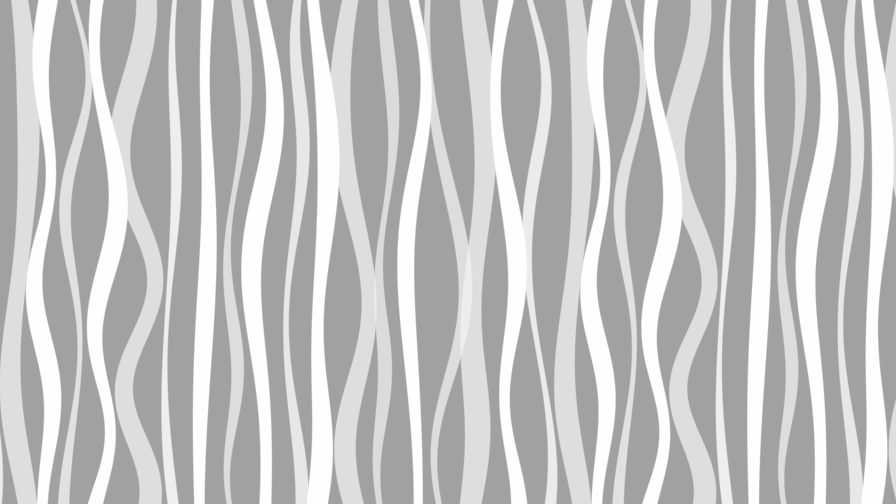
Reproduce this pattern procedurally as a Shadertoy shader.

```glsl
const float TAU = 6.28318;
const int RIBBONS = 18;      // ribbons in one horizontal repeat
const float REPEAT = 1.1;    // repeat width in canvas heights

// Rhythm across one repeat: 0 = broad grey, 1 = thin veil, 2 = white
const int KIND[RIBBONS] = int[RIBBONS](0, 2, 1, 2, 0, 1, 2, 1, 2, 1, 2, 0, 1, 2, 1, 0, 2, 1);

float hash(float id, float channel) {
    vec3 q = fract(vec3(id + 3.7, channel + 1.3, id + 8.1) * vec3(0.1031, 0.1030, 0.0973));
    q += dot(q, q.yzx + 33.33);
    return fract((q.x + q.y) * q.z);
}

// Horizontal position of a ribbon's centre line at height y
float centreLine(float id, float y) {
    float start = (id + 0.5 + 0.3 * (hash(id, 1.0) - 0.5)) * REPEAT / float(RIBBONS);
    float swing = hash(id, 2.0);
    float frequency = mix(2.3, 1.1, hash(id, 3.0));
    float phase = TAU * hash(id, 4.0);
    float bend = sin(TAU * frequency * y + phase + 0.6 * sin(4.0 * y + phase * 3.0));
    float drift = sin(TAU * 0.8 * y + TAU * hash(id, 5.0));
    return start + mix(0.009, 0.036, swing * swing) * bend + 0.009 * drift;
}

// Signed distance to the ribbon edge, negative inside
float ribbon(float id, vec2 p, float halfWidth, float swell) {
    float centre = centreLine(id, p.y);
    float slope = (centreLine(id, p.y + 0.002) - centre) / 0.002;
    float across = mod(p.x - centre + 0.5 * REPEAT, REPEAT) - 0.5 * REPEAT;
    float pulse = sin(TAU * mix(0.9, 1.7, hash(id, 6.0)) * p.y + TAU * hash(id, 7.0));
    return abs(across) / sqrt(1.0 + slope * slope) - halfWidth * (1.0 + swell * pulse);
}

void mainImage(out vec4 fragColor, in vec2 fragCoord) {
    vec2 p = fragCoord / iResolution.y;
    float soft = 0.9 / iResolution.y;
    vec3 color = vec3(0.632);

    // Paint back to front: broad greys, translucent veils, then whites
    for (int layer = 0; layer < 3; layer++) {
        float halfWidth = layer == 0 ? 0.0205 : layer == 1 ? 0.0088 : 0.0148;
        float swell = layer == 0 ? 0.18 : layer == 1 ? 0.42 : 0.3;
        float shade = layer == 0 ? 0.87 : layer == 1 ? 0.95 : 0.995;

        for (int i = 0; i < RIBBONS; i++) {
            if (KIND[i] != layer) continue;
            float id = float(i);
            float opacity = layer == 1 ? mix(0.7, 0.95, hash(id, 8.0)) : 1.0;
            float width = halfWidth * mix(0.85, 1.15, hash(id, 9.0));
            float cover = 1.0 - smoothstep(-soft, soft, ribbon(id, p, width, swell));
            color = mix(color, vec3(shade), cover * opacity);
        }
    }
    fragColor = vec4(color, 1.0);
}
```
